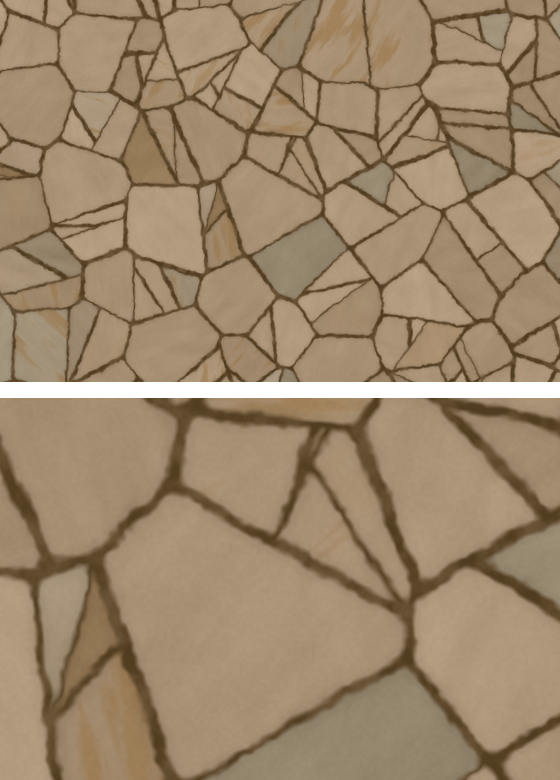
Top: the whole. Bottom: its middle third, enlarged.
This texture is drawn by a WebGL 2 fragment shader. Its source:

```glsl
#version 300 es
precision highp float;
// Crazy paving: angular beige flagstones set in dark brown mortar.
// A weighted Voronoi diagram lays out large slabs, random straight cuts break
// many of them up, and each stone gets its own tint, streaks and stains.

uniform vec2 u_resolution;
out vec4 fragColor;

const float SLAB_SIZE = 0.165;     // slab spacing, in canvas heights
const float JITTER = 0.88;         // the values below are in slab units
const float WEIGHT_RANGE = 0.30;   // spread of slab sizes
const float HALF_GAP = 0.025;
const float GAP_TILT = 0.045;      // wedge shape of the joints
const float CORNER_WEAR = 0.055;
const float SOFTNESS = 0.019;
const float FIRST_CUT = 0.62;      // share of slabs cut once
const float SECOND_CUT = 0.36;     // share of pieces cut again

const vec3 STONE = vec3(0.660, 0.568, 0.457);
const vec3 GREY_STONE = vec3(0.590, 0.540, 0.450);
const vec3 OCHRE_STONE = vec3(0.560, 0.450, 0.305);
const vec3 STAIN = vec3(0.590, 0.450, 0.270);
const vec3 MORTAR_DARK = vec3(0.315, 0.235, 0.125);
const vec3 MORTAR_LIGHT = vec3(0.415, 0.325, 0.215);

vec3 hash3(vec2 p) {
    vec3 q = fract(p.xyx * vec3(0.1031, 0.1030, 0.0973));
    q += dot(q, q.yxz + 33.33);
    return fract((q.xxy + q.yzz) * q.zyx);
}

float noise(vec2 p) {
    vec2 i = floor(p), f = fract(p);
    f = f * f * (3.0 - 2.0 * f);
    float low = mix(hash3(i).x, hash3(i + vec2(1, 0)).x, f.x);
    float high = mix(hash3(i + vec2(0, 1)).x, hash3(i + vec2(1, 1)).x, f.x);
    return mix(low, high, f.y);
}

float fbm(vec2 p) {
    float sum = 0.0, amp = 0.5;
    for (int i = 0; i < 4; i++) {
        sum += amp * noise(p);
        p = p * 2.03 + 11.7;
        amp *= 0.5;
    }
    return sum / 0.9375;
}

float smoothMin(float a, float b, float k) {
    float h = max(k - abs(a - b), 0.0) / k;
    return min(a, b) - 0.25 * h * h * k;
}

// Slab site in xy, power weight in z
vec3 slabSite(vec2 cell) {
    vec3 h = hash3(cell + 71.0);
    return vec3(cell + 0.5 + JITTER * (h.xy - 0.5), WEIGHT_RANGE * h.z);
}

float powerDistance(vec2 p, vec3 site) {
    vec2 d = p - site.xy;
    return dot(d, d) - site.z;
}

// Distance to the stone's rim (negative in the joint); id names the stone
float stoneDistance(vec2 p, out vec2 id) {
    vec2 base = floor(p);
    float best = 1e3;
    for (int y = -2; y <= 2; y++)
        for (int x = -2; x <= 2; x++) {
            vec2 cell = base + vec2(x, y);
            float d = powerDistance(p, slabSite(cell));
            if (d < best) { best = d; id = cell; }
        }

    // Straight slab sides, each with its own inset and slight tilt
    vec3 site = slabSite(id);
    float rim = 1.0;
    for (int y = -2; y <= 2; y++)
        for (int x = -2; x <= 2; x++) {
            vec2 cell = base + vec2(x, y);
            if (cell == id) continue;
            vec3 other = slabSite(cell);
            vec2 axis = other.xy - site.xy;
            float side = 0.5 * (powerDistance(p, other) - best) / length(axis);
            vec3 h = hash3(id * 3.0 + cell + 19.0);
            float along = dot(p - site.xy, normalize(vec2(-axis.y, axis.x)));
            float gap = HALF_GAP * (0.4 + 1.2 * h.x) + GAP_TILT * (h.y - 0.5) * along;
            rim = smoothMin(rim, side - max(gap, 0.3 * HALF_GAP), CORNER_WEAR);
        }

    // Cuts through the slab, the later ones ending on the earlier
    vec2 centre = site.xy;
    for (int i = 0; i < 2; i++) {
        vec3 h = hash3(id + 137.0), g = hash3(id + 211.0);
        if (h.x > (i == 0 ? FIRST_CUT : SECOND_CUT)) continue;
        float angle = 6.2832 * h.y;
        vec2 normal = vec2(cos(angle), sin(angle));
        float cut = dot(p - centre, normal) - 0.3 * (h.z - 0.5);
        float gap = HALF_GAP * (0.35 + 1.1 * g.x);
        rim = smoothMin(rim, abs(cut) - gap, 0.6 * CORNER_WEAR);
        float half_side = cut > 0.0 ? 1.0 : -1.0;
        centre += 0.22 * half_side * normal;
        id += cut > 0.0 ? vec2(37, 91) : vec2(59, 23);
    }
    return rim;
}

vec3 stoneColour(vec2 p, vec2 id) {
    vec3 h = hash3(id + 307.0), g = hash3(id + 401.0);
    vec3 colour = mix(STONE, GREY_STONE, 0.8 * smoothstep(0.84, 0.96, h.x));
    colour = mix(colour, OCHRE_STONE, 0.8 * smoothstep(0.965, 0.985, h.y));
    colour += 0.085 * (h.z - 0.45);

    // Bedding streaks, cloudy mottling and rusty stains
    float angle = 6.2832 * g.x;
    mat2 turn = mat2(cos(angle), sin(angle), -sin(angle), cos(angle));
    float streak = fbm(turn * p * vec2(1.6, 7.0) + 40.0 * g.yz);
    colour += 0.055 * (streak - 0.5) + 0.04 * (fbm(p * 4.0) - 0.5);
    float stained = smoothstep(0.80, 0.95, g.y) * smoothstep(0.5, 0.75, streak);
    colour = mix(colour, STAIN, 0.6 * stained);
    return colour + 0.018 * (noise(p * 55.0) - 0.5);
}

void main() {
    vec2 p = gl_FragCoord.xy / (u_resolution.y * SLAB_SIZE) + 3.0;
    vec2 wobble = vec2(noise(p * 8.0), noise(p * 8.0 + 57.0)) - 0.5;
    vec2 chips = vec2(noise(p * 24.0), noise(p * 24.0 + 31.0)) - 0.5;
    vec2 id;
    float rim = stoneDistance(p + 0.035 * wobble + 0.018 * chips, id);

    float soft = max(SOFTNESS, 0.8 / (u_resolution.y * SLAB_SIZE));
    vec3 mortar = mix(MORTAR_DARK, MORTAR_LIGHT, smoothstep(0.25, 0.8, fbm(p * 9.0)));
    vec3 stone = stoneColour(p, id) * mix(0.95, 1.0, smoothstep(0.0, 0.07, rim));
    fragColor = vec4(mix(mortar, stone, smoothstep(-soft, soft, rim)), 1.0);
}
```
